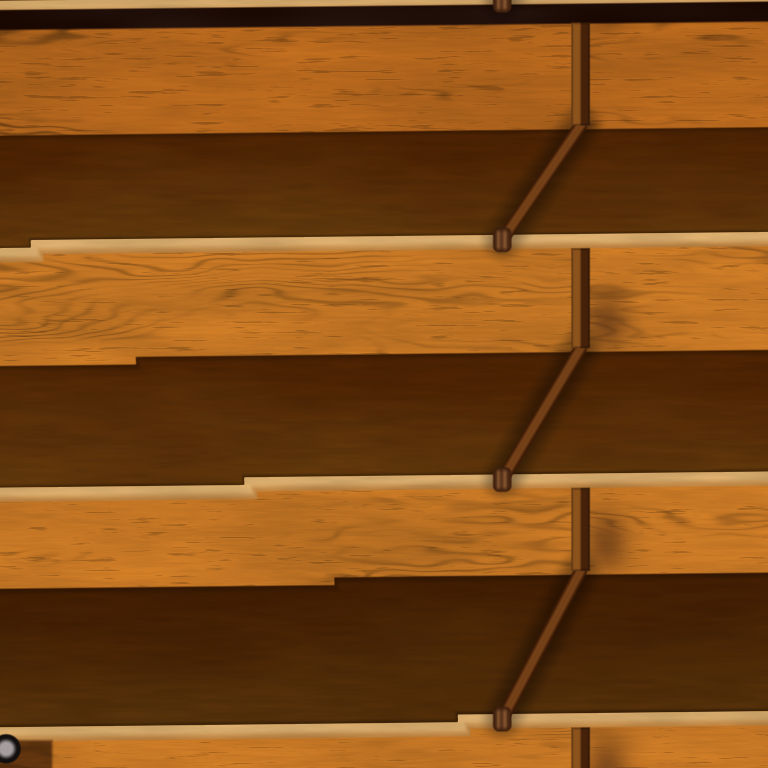
Write a Shadertoy shader that draws this pattern.

```glsl
// Stacked wooden benches: lit planks, shadowed panels, pale ledges and bent dividers.

float hash(vec2 p) {
    return fract(sin(dot(p, vec2(127.1, 311.7))) * 43758.5453);
}

float noise(vec2 p) {
    vec2 i = floor(p), f = fract(p);
    f = f * f * (3.0 - 2.0 * f);
    return mix(mix(hash(i), hash(i + vec2(1, 0)), f.x),
               mix(hash(i + vec2(0, 1)), hash(i + vec2(1, 1)), f.x), f.y);
}

float fbm(vec2 p) {
    float sum = 0.0, amp = 0.5;
    for (int i = 0; i < 4; i++) {
        sum += amp * noise(p);
        p = p * 2.03 + 17.3;
        amp *= 0.5;
    }
    return sum;
}

float box(vec2 p, vec2 halfSize) {
    vec2 d = abs(p) - halfSize;
    return length(max(d, 0.0)) + min(max(d.x, d.y), 0.0);
}

// Distance to a segment in x, signed side of it in y
vec2 segment(vec2 p, vec2 a, vec2 b) {
    vec2 ab = b - a, ap = p - a;
    float h = clamp(dot(ap, ab) / dot(ab, ab), 0.0, 1.0);
    return vec2(length(ap - ab * h), (ap.x * ab.y - ap.y * ab.x) / length(ab));
}

float plankEnd(float row) { return 0.175 - 0.022 * row; }

vec3 plankColor(vec2 p, float row, float t) {
    float side = step(0.757, p.x);
    vec2 g = p + vec2(row * 3.7 + side * 1.9, row * 1.3);
    float broad = fbm(g * vec2(5, 26));
    float fine = fbm(g * vec2(22, 300));
    // Contour lines of a stretched field give the arched growth rings
    float rings = 0.5 + 0.5 * sin(95.0 * fbm(g * vec2(2.5, 13)) + g.y * 260.0);
    float patches = smoothstep(0.42, 0.68, fbm(g * vec2(3, 18) + 40.0));
    vec3 col = mix(vec3(0.67, 0.37, 0.10), vec3(0.81, 0.50, 0.16), row < 0.5 ? 0.2 : 0.72);
    col *= 0.80 + 0.26 * broad + 0.16 * fine;
    col *= 1.0 - (row < 0.5 ? 0.34 : 0.22) * patches * pow(rings, 3.0);
    col *= 1.0 - 0.22 * smoothstep(0.58, 0.75, fine);
    // Dark stain beside the divider
    vec2 stain = (vec2(p.x - 0.79, t - plankEnd(row) + 0.04)) / vec2(0.028, 0.04);
    float stained = exp(-dot(stain, stain)) * step(0.5, row) * side;
    return mix(col, vec3(0.36, 0.20, 0.08), 0.65 * stained);
}

vec3 panelColor(vec2 p, float row, float t) {
    float depth = (t - plankEnd(row)) / (0.312 - plankEnd(row));
    float cloud = fbm(p * vec2(5, 14) + row * 9.0);
    vec3 col = mix(vec3(0.29, 0.13, 0.01), vec3(0.39, 0.23, 0.05),
                   clamp(depth * 0.85 + cloud * 0.7 - 0.35, 0.0, 1.0));
    col *= 0.90 + 0.2 * fbm(p * vec2(18, 160));
    col *= 1.0 - 0.12 * step(1.5, row);
    col *= 0.75 + 0.25 * smoothstep(0.0, 0.06, depth);
    return col * (1.0 - 0.35 * smoothstep(0.96, 1.0, depth));
}

void mainImage(out vec4 fragColor, in vec2 fragCoord) {
    vec2 p = fragCoord / iResolution.xy;
    p.y = 1.0 - p.y;
    float px = 1.2 / iResolution.y;

    // Slight tilt, and a small drop left of a slanted break line
    float breakX = (p.y - 0.273) * 0.9;
    float tilted = p.y + 0.011 * (p.x - 0.6);
    float drop = 0.010 * smoothstep(0.006, -0.006, p.x - breakX) * step(0.25, p.y);
    float v = tilted - drop + 0.005;
    float row = floor(v / 0.312);
    float t = v - row * 0.312;

    // Plank, panel and ledge of one row
    vec3 col = mix(plankColor(p, row, t), panelColor(p, row, t),
                   smoothstep(-px, px, t - plankEnd(row)));
    float ledgeEnd = row < 0.5 ? 0.0115 : 0.018;
    if (row < 0.5)
        col = mix(vec3(0.09, 0.02, 0.0) + 0.05 * noise(p * vec2(9, 60)), col,
                  smoothstep(-0.002, 0.002, t - 0.0375));
    vec3 ledge = mix(vec3(0.83, 0.66, 0.42), vec3(0.72, 0.50, 0.25), smoothstep(0.006, 0.018, t));
    ledge *= 0.90 + 0.2 * fbm(p * vec2(14, 90));
    col = mix(col, ledge, smoothstep(px, -px, t - ledgeEnd));
    col = mix(col, vec3(0.78, 0.60, 0.36), smoothstep(0.312 - px, 0.312, t));

    // Dividers: upright, slanted arm and rounded foot
    for (float r = -1.0; r < 3.5; r++) {
        float top = r * 0.312 - 0.005;
        float start = top + (abs(r) < 0.5 ? 0.036 : 0.018);
        vec2 q = vec2(p.x, tilted);
        vec2 bend = vec2(0.756, top + plankEnd(r) - 0.005);
        vec2 foot = vec2(0.654, top + 0.318);
        vec2 arm = segment(q, bend, foot);
        col *= 1.0 - 0.35 * smoothstep(0.035, 0.006, arm.x);
        vec3 armCol = mix(vec3(0.23, 0.10, 0.02), vec3(0.45, 0.25, 0.09),
                          smoothstep(0.006, 0.001, abs(abs(arm.y) - 0.002)));
        col = mix(col, armCol, smoothstep(px, -px, arm.x - 0.0085));

        float upright = box(q - vec2(0.756, 0.5 * (start + bend.y)),
                            vec2(0.012, 0.5 * (bend.y - start)));
        vec3 uprightCol = mix(vec3(0.55, 0.32, 0.11), vec3(0.27, 0.13, 0.04),
                              smoothstep(-0.002, 0.002, q.x - 0.756));
        uprightCol *= 0.65 + 0.35 * smoothstep(0.0, 0.004, -upright);
        col = mix(col, uprightCol, smoothstep(px, -px, upright));

        float knob = box(q - foot, vec2(0.004, 0.008)) - 0.008;
        vec3 knobCol = mix(vec3(0.24, 0.12, 0.05), vec3(0.50, 0.32, 0.18),
                           smoothstep(0.0, 0.008, -knob) * (0.7 + 0.3 * sin(q.x * 700.0)));
        col = mix(col, knobCol, smoothstep(px, -px, knob));
    }

    // Shaded corner with a small metal fitting
    float corner = box(p - vec2(0.0, 1.0), vec2(0.068, 0.036));
    col = mix(col, col * vec3(0.5, 0.45, 0.4), smoothstep(0.003, -0.003, corner));
    float fitting = length(p - vec2(0.008, 0.975)) - 0.019;
    vec3 metal = mix(vec3(0.08, 0.06, 0.06), vec3(0.65, 0.62, 0.62), smoothstep(0.004, 0.012, -fitting));
    col = mix(col, metal, smoothstep(px, -px, fitting));

    fragColor = vec4(clamp(col, 0.0, 1.0), 1.0);
}
```
